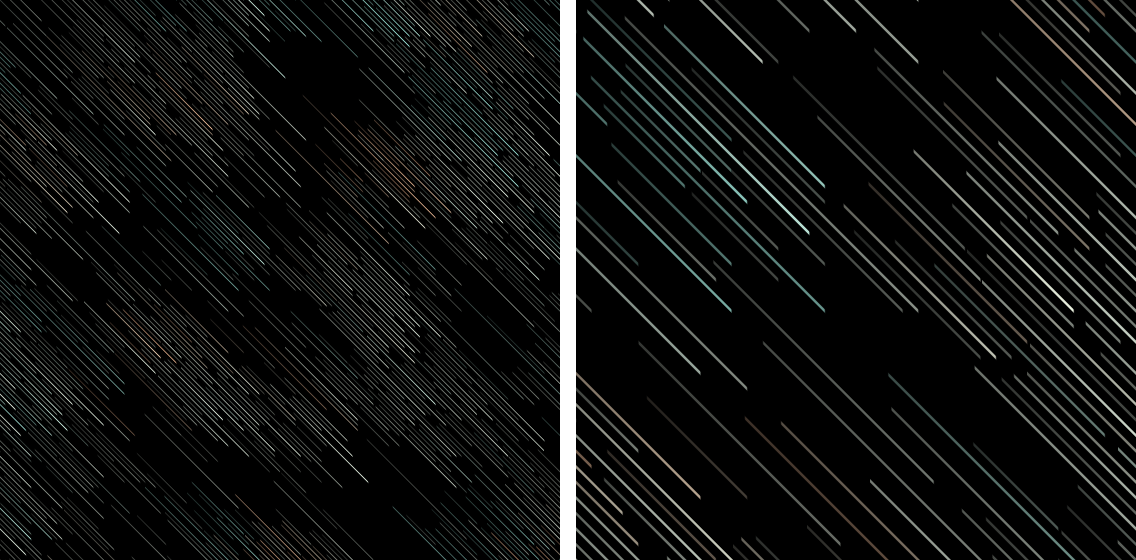
Left, the full canvas; right, a detail of the centre.
This pattern is drawn by a WebGL 1 fragment shader. Its source:

```glsl
precision highp float;

uniform vec2 u_resolution;

// Streak lattice, in canvas units
const float LINES_PER_UNIT = 108.0;
const float HALF_WIDTH = 0.00072;
const vec2 LONG_RANGE = vec2(0.10, 0.23);
const vec2 SHORT_RANGE = vec2(0.045, 0.11);
const vec2 FILL_RANGE = vec2(0.75, 1.0);

// Density and brightness
const vec2 PATCH_SCALE = vec2(6.5, 9.0);
const float PATCH_SHARPNESS = 7.0;
const float LONG_THRESHOLD = 0.31;
const float SHORT_THRESHOLD = 0.42;
const float SCATTER = 0.36;
const float SHORT_GAIN = 0.62;
const float BASE_LIGHT = 0.42;
const float TAIL_LIGHT = 0.5;

const vec3 PALE = vec3(0.95, 1.0, 0.94);
const vec3 COOL = vec3(0.68, 0.98, 0.93);
const vec3 WARM = vec3(1.0, 0.76, 0.60);

float hash(vec2 p) {
  vec3 q = fract(vec3(p.xyx) * 0.1031);
  q += dot(q, q.yzx + 33.33);
  return fract((q.x + q.y) * q.z);
}

// Smooth cellular noise: x is the tone, y is the tint
vec2 patches(vec2 p) {
  vec2 cell = floor(p);
  vec2 sum = vec2(0.0);
  float total = 0.0;
  for (int j = -1; j <= 1; j++) {
    for (int i = -1; i <= 1; i++) {
      vec2 id = cell + vec2(float(i), float(j));
      vec2 site = id + vec2(hash(id + 11.3), hash(id + 47.9));
      vec2 away = p - site;
      float weight = exp(-PATCH_SHARPNESS * dot(away, away));
      sum += weight * vec2(hash(id + 83.1), hash(id + 129.7));
      total += weight;
    }
  }
  return sum / total;
}

vec3 streaks(vec2 uv, float pixel) {
  // Nearest falling diagonal; every second one carries long streaks
  float across = (uv.x + uv.y) * LINES_PER_UNIT;
  float line = floor(across + 0.5);
  float isShort = mod(line, 2.0);
  float dist = abs(across - line) / (LINES_PER_UNIT * sqrt(2.0));
  float ink = clamp(0.5 + (HALF_WIDTH - dist) / pixel, 0.0, 1.0);

  // Cut the diagonal into streaks whose heads sit on the lattice
  vec2 range = mix(LONG_RANGE, SHORT_RANGE, isShort);
  float span = mix(range.x, range.y, hash(vec2(line, 3.7)));
  float shift = hash(vec2(line, 19.1));
  float part = floor(uv.x / span + shift);
  vec2 seed = vec2(line, part);
  float head = (part + 1.0 - shift) * span;
  head = floor(head * LINES_PER_UNIT) / LINES_PER_UNIT;
  float reach = span * mix(FILL_RANGE.x, FILL_RANGE.y, hash(seed + 5.3));
  float tail = head - reach;
  ink *= smoothstep(-pixel, pixel, uv.x - tail);
  ink *= smoothstep(-pixel, pixel, head - uv.x);

  // Patches decide which streaks appear and how bright they are
  float middle = head - 0.5 * reach;
  vec2 center = vec2(middle, line / LINES_PER_UNIT - middle);
  vec2 field = patches(center * PATCH_SCALE);
  float tone = field.x + (hash(seed + 61.7) - 0.5) * SCATTER;
  float threshold = mix(LONG_THRESHOLD, SHORT_THRESHOLD, isShort);
  float strength = clamp((tone - threshold) / 0.5, 0.0, 1.0);
  float light = step(threshold, tone) * mix(BASE_LIGHT, 1.0, strength);
  light *= mix(1.0, SHORT_GAIN, isShort);
  light *= mix(TAIL_LIGHT, 1.0, clamp((uv.x - tail) / reach, 0.0, 1.0));

  // Mostly pale, with cool and warm regions
  float tint = field.y + (hash(seed + 97.3) - 0.5) * 0.3;
  vec3 color = mix(COOL, PALE, smoothstep(0.1, 0.4, tint));
  color = mix(color, WARM, smoothstep(0.75, 1.05, tint));
  return color * light * ink;
}

void main() {
  float side = min(u_resolution.x, u_resolution.y);
  gl_FragColor = vec4(streaks(gl_FragCoord.xy / side, 1.0 / side), 1.0);
}
```
